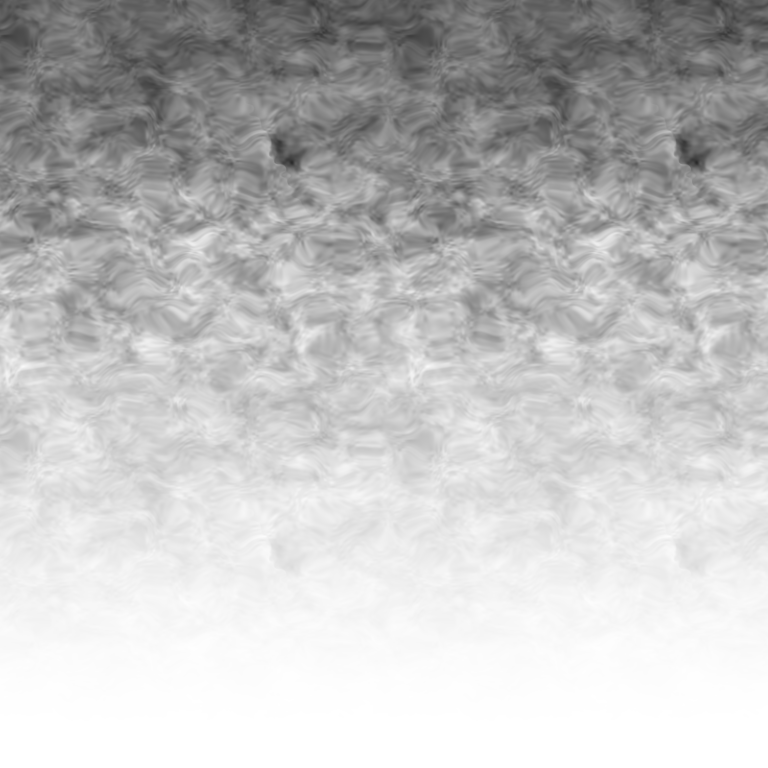
Give the GLSL for this texture, as a WebGL 1 fragment shader.

```glsl
precision highp float;
// Tiled grey stone grain with slanted streaks, fading from dark at the top to white below.

#define TILE 0.527          // side of one repeat, in canvas units
#define TOP_TONE 0.285      // gradient value at the upper edge
#define FADE_START -0.10    // gradient range, measured down from the top
#define FADE_END 0.97
#define STONE_TONE 0.645    // mean tone of the stone
#define GRAIN_CONTRAST 0.74
#define STREAK_CONTRAST 0.17
#define GRAIN_SCALE 11.0    // coarsest grain cells across a tile
#define OCTAVE_GAIN 0.9
#define SEAM_BLEND 0.07     // width of the blend between tiles

uniform vec2 u_resolution;

float hash(vec2 p) {
  return fract(sin(dot(p, vec2(127.1, 311.7))) * 43758.5453);
}

float valueNoise(vec2 p) {
  vec2 cell = floor(p);
  vec2 f = fract(p);
  f = f * f * (3.0 - 2.0 * f);
  float low = mix(hash(cell), hash(cell + vec2(1.0, 0.0)), f.x);
  float high = mix(hash(cell + vec2(0.0, 1.0)), hash(cell + 1.0), f.x);
  return mix(low, high, f.y);
}

// Fine wisps, wider than tall and rising slightly to the right
float wisps(vec2 p) {
  vec2 warp = vec2(valueNoise(p * 17.0 + 3.0), valueNoise(p * 17.0 + 71.0));
  vec2 q = vec2(p.x - 0.3 * p.y, 1.6 * (p.y + 0.15 * p.x)) * GRAIN_SCALE + 0.7 * warp;
  float sum = 0.0;
  float weight = 1.0;
  float total = 0.0;
  for (int i = 0; i < 4; i++) {
    sum += weight * (valueNoise(q) - 0.5);
    total += weight;
    weight *= OCTAVE_GAIN;
    q = q * 1.93 + vec2(17.3, 9.1);
  }
  return sum / total;
}

// Long ragged bands running steeply down to the right
float streaks(vec2 p) {
  vec2 q = vec2(10.0 * (p.x - 0.55 * p.y), 3.2 * p.y + 1.5 * p.x);
  q.x += 0.7 * valueNoise(p * 22.0) + 0.3 * valueNoise(p * 55.0);
  return 0.55 * valueNoise(q + 31.0) + 0.45 * valueNoise(q * 2.1 + 5.0) - 0.5;
}

float stone(vec2 p) {
  return GRAIN_CONTRAST * wisps(p) + STREAK_CONTRAST * streaks(p);
}

// Stone blended across both tile borders
float seamlessStone(vec2 p) {
  vec2 wrap = smoothstep(1.0 - SEAM_BLEND, 1.0, p);
  float upper = mix(stone(p), stone(p - vec2(1.0, 0.0)), wrap.x);
  float lower = mix(stone(p - vec2(0.0, 1.0)), stone(p - 1.0), wrap.x);
  return mix(upper, lower, wrap.y);
}

// Soft stroke between two points
float stroke(vec2 p, vec2 a, vec2 b, float radius) {
  vec2 axis = b - a;
  float along = clamp(dot(p - a, axis) / dot(axis, axis), 0.0, 1.0);
  float d = length(p - a - axis * along) / radius;
  return exp(-d * d);
}

// Larger stains and pale chips within one tile
float marks(vec2 p) {
  vec2 ragged = vec2(valueNoise(p * 60.0), valueNoise(p * 60.0 + 50.0)) - 0.5;
  vec2 q = p + 0.025 * ragged;
  float dark = 0.06 * stroke(q, vec2(0.25, 0.05), vec2(0.47, 0.36), 0.03);
  dark += 0.09 * stroke(q, vec2(0.10, 0.24), vec2(0.13, 0.34), 0.03);
  dark += 0.08 * stroke(q, vec2(0.14, 0.43), vec2(0.17, 0.50), 0.02);
  dark += 0.08 * stroke(q, vec2(0.59, 0.65), vec2(0.72, 0.81), 0.02);
  dark += 0.10 * stroke(q, vec2(0.24, 0.645), vec2(0.27, 0.66), 0.016);
  dark += 0.09 * stroke(q, vec2(0.57, 0.86), vec2(0.63, 0.89), 0.018);
  dark += 0.05 * stroke(q, vec2(0.755, 0.09), vec2(0.78, 0.18), 0.012);
  dark += 0.09 * stroke(q, vec2(0.775, 0.17), vec2(0.785, 0.19), 0.012);

  // Stain cut off sharply along its left side
  float edge = p.x - 0.62 - 0.5 * (p.y - 0.26) + 0.035 * ragged.x;
  float cut = smoothstep(-0.005, 0.005, edge);
  dark += cut * 0.13 * stroke(q, vec2(0.69, 0.36), vec2(0.73, 0.38), 0.03);
  dark += cut * 0.09 * stroke(q, vec2(0.69, 0.35), vec2(0.73, 0.48), 0.05);

  float pale = 0.06 * (1.0 - cut) * stroke(q, vec2(0.62, 0.27), vec2(0.67, 0.38), 0.025);
  pale += 0.12 * stroke(q, vec2(0.18, 0.50), vec2(0.185, 0.52), 0.016);
  pale += 0.12 * stroke(q, vec2(0.55, 0.71), vec2(0.56, 0.74), 0.022);
  pale += 0.10 * stroke(q, vec2(0.74, 0.82), vec2(0.77, 0.92), 0.016);
  pale += 0.08 * stroke(q, vec2(0.88, 0.89), vec2(0.97, 0.98), 0.016);
  pale += 0.08 * stroke(q, vec2(0.04, 0.90), vec2(0.09, 0.95), 0.02);
  pale += 0.08 * stroke(q, vec2(0.77, 0.71), vec2(0.81, 0.72), 0.018);
  pale += 0.06 * stroke(q, vec2(0.44, 0.19), vec2(0.49, 0.26), 0.025);

  // Break up the marks and let them vanish at the tile borders
  vec2 inside = smoothstep(0.0, 0.04, p) * smoothstep(0.0, 0.04, 1.0 - p);
  return (pale - dark) * inside.x * inside.y * (0.6 + 0.8 * valueNoise(p * 45.0 + 20.0));
}

float overlay(float base, float layer) {
  float multiplied = 2.0 * base * layer;
  float screened = 1.0 - 2.0 * (1.0 - base) * (1.0 - layer);
  return base < 0.5 ? multiplied : screened;
}

void main() {
  vec2 uv = gl_FragCoord.xy / u_resolution;
  vec2 fromTop = vec2(uv.x, 1.0 - uv.y);
  vec2 tile = fract(fromTop / TILE);
  float surface = clamp(STONE_TONE + seamlessStone(tile) + marks(tile), 0.0, 1.0);

  // Vertical fade laid under the stone
  float fade = mix(TOP_TONE, 1.0, smoothstep(FADE_START, FADE_END, fromTop.y));
  gl_FragColor = vec4(vec3(overlay(fade, surface)), 1.0);
}
```
